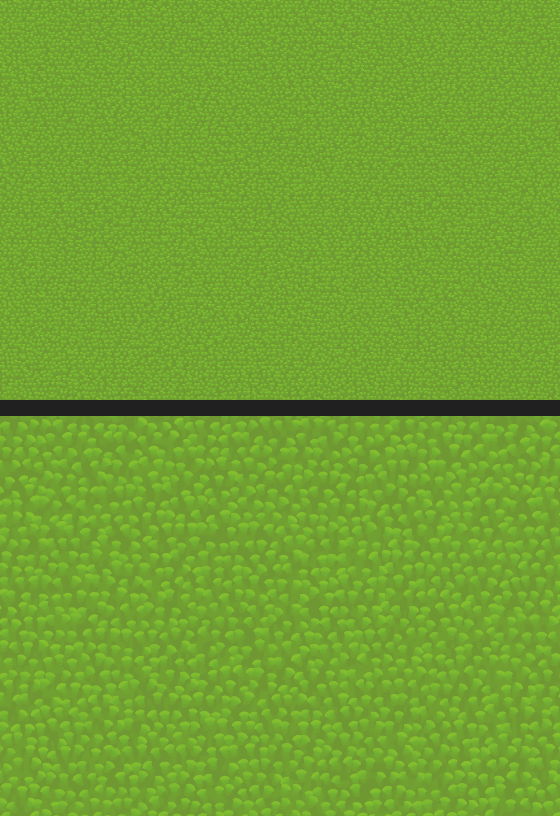
Top: the whole. Bottom: its middle third, enlarged.
This texture is drawn by a Shadertoy shader. Its source:

```glsl
// Draws a dense meadow of tiny fan-shaped leaf tufts on dull green ground.

vec2 hash22(vec2 p) {
    vec3 h = fract(p.xyx * vec3(0.1031, 0.1030, 0.0973));
    h += dot(h, h.yzx + 33.33);
    return fract((h.xx + h.yz) * h.zy);
}

float valueNoise(vec2 p) {
    vec2 cell = floor(p), f = fract(p);
    f = f * f * (3.0 - 2.0 * f);
    float low = mix(hash22(cell).x, hash22(cell + vec2(1, 0)).x, f.x);
    float high = mix(hash22(cell + vec2(0, 1)).x, hash22(cell + vec2(1, 1)).x, f.x);
    return mix(low, high, f.y);
}

vec2 rotate(vec2 p, float angle) {
    float c = cos(angle), s = sin(angle);
    return vec2(c * p.x - s * p.y, s * p.x + c * p.y);
}

// Upward fan with its tip at the origin and a domed top
float fanDistance(vec2 p, float radius, float spread) {
    float sides = (abs(p.x) - spread * p.y) / sqrt(1.0 + spread * spread);
    float dome = length(p - vec2(0.0, 0.45 * radius)) - 0.55 * radius;
    return max(dome, sides);
}

float coverage(float dist, float pixel) {
    return smoothstep(0.5 * pixel, -0.5 * pixel, dist);
}

void mainImage(out vec4 fragColor, in vec2 fragCoord) {
    const float rows = 92.0;
    float pixel = rows / iResolution.y;
    vec2 p = fragCoord * pixel;

    vec3 ground = vec3(0.435, 0.595, 0.20);
    vec3 shade = vec3(0.45, 0.645, 0.19);
    vec3 leaf = vec3(0.44, 0.68, 0.20);
    vec3 tip = vec3(0.52, 0.755, 0.18);

    // Ground with faint upright blades
    float blades = valueNoise(p * vec2(3.0, 1.6) + 40.0);
    vec3 color = mix(ground, shade, 0.6 * smoothstep(0.4, 0.7, blades));

    // Tufts in staggered rows, painted downwards so that lower ones overlap
    for (int j = 1; j >= -1; j--) {
        float row = floor(p.y) + float(j);
        float stagger = 0.5 * mod(row, 2.0);
        for (int i = -1; i <= 1; i++) {
            vec2 cell = vec2(floor(p.x - stagger) + float(i), row);
            vec2 place = hash22(cell + 17.0);
            vec2 kind = hash22(cell + 211.0);
            vec2 center = cell + vec2(0.5 + stagger, 0.5) + 0.58 * (place - 0.5);
            vec2 q = rotate(p - center, 1.3 * (kind.x - 0.5)) + vec2(0.0, 0.45);
            float size = mix(0.78, 0.96, kind.y);

            // Soft stem and body below the cap
            float body = length((q - vec2(0.0, 0.3)) * vec2(1.35, 1.0)) - 0.4;
            color = mix(color, shade, 0.75 * coverage(body, pixel));

            // Fan that brightens towards its domed top
            float fan = coverage(fanDistance(q, size, 0.62), pixel);
            float rise = smoothstep(0.45, 0.85, q.y / size);
            vec3 fanColor = mix(leaf, tip, rise * mix(0.65, 1.0, place.x));
            color = mix(color, fanColor, fan * smoothstep(0.1, 0.35, q.y));
        }
    }

    // Barely visible drift of light in slanted patches
    float drift = valueNoise(rotate(p, 0.5) * vec2(0.10, 0.05) + 70.0);
    color *= 0.997 + 0.006 * drift;
    fragColor = vec4(color, 1.0);
}
```
